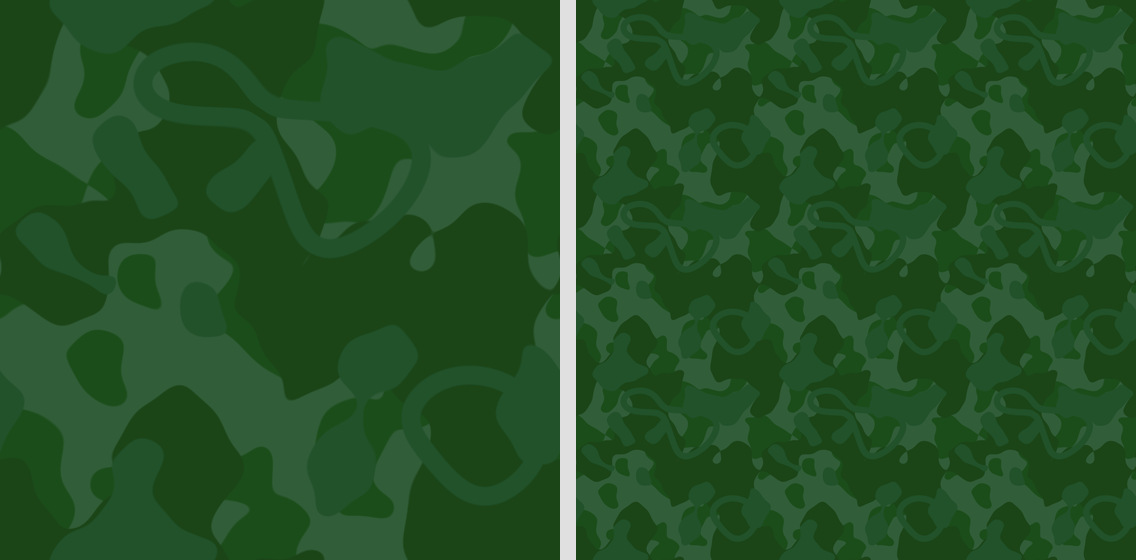
Left, the tile; right, the same tile 3 across and 3 down.
Reproduce this pattern procedurally as a WebGL 1 fragment shader.

```glsl
precision highp float;
// Tiling woodland camouflage: layered green patches crossed by looping ribbons.

uniform vec2 u_resolution;

const vec3 DARK_GREEN  = vec3(0.105, 0.270, 0.092);
const vec3 GRASS_GREEN = vec3(0.105, 0.302, 0.100);
const vec3 TEAL_GREEN  = vec3(0.130, 0.320, 0.165);
const vec3 PALE_GREEN  = vec3(0.193, 0.365, 0.222);

// Levels in standard deviations of a field: higher means less area.
const float PALE_LEVEL   = -0.26;
const float DARK_LEVEL   = -0.03;
const float TEAL_LEVEL   = 0.86;
const float RIBBON_LEVEL = 1.15;

const float RIBBON_HALF_WIDTH = 0.017;
const float EDGE_SOFTNESS = 0.0021;
const float WOBBLE = 0.009;
const float MIN_SLOPE = 2.5;
const float TAU = 6.2831853;
const int WAVES = 16;

float hash(float n) {
  return fract(sin(n * 12.9898 + 4.137) * 43758.5453);
}

// Sum of waves with whole-number frequencies, scaled to unit variance.
// Returns the value in x and its gradient in yz.
vec3 waveField(vec2 p, float seed, float lowFreq, float highFreq) {
  vec3 sum = vec3(0.0);
  float power = 0.0;
  for (int i = 0; i < WAVES; i++) {
    float n = float(i);
    float key = seed * 37.0 + n;
    float angle = 0.5 * TAU * (n + hash(key)) / float(WAVES);
    float freq = mix(lowFreq, highFreq, fract(n * 0.618034 + hash(seed)));
    vec2 wave = floor(freq * vec2(cos(angle), sin(angle)) + 0.5);
    float amp = 1.0 / freq;
    float phase = TAU * (dot(wave, p) + hash(key + 0.5));
    sum += amp * vec3(cos(phase), -TAU * wave * sin(phase));
    power += 0.5 * amp * amp;
  }
  return sum / sqrt(power);
}

// Approximate signed distance to a contour, positive inside the patch.
float contourDistance(vec3 field, float level) {
  return (field.x - level) / max(length(field.yz), MIN_SLOPE);
}

float cover(float dist) {
  return smoothstep(-EDGE_SOFTNESS, EDGE_SOFTNESS, dist);
}

// Small periodic displacement that makes the outlines uneven.
vec2 wobble(vec2 p) {
  vec2 slow = sin(TAU * (vec2(5.0 * p.y + 2.0 * p.x, 4.0 * p.x - 3.0 * p.y) + 0.17));
  vec2 fast = sin(TAU * (vec2(8.0 * p.y - 5.0 * p.x, 9.0 * p.x + 4.0 * p.y) + 0.63));
  return p + WOBBLE * (slow + 0.6 * fast);
}

void main() {
  vec2 uv = gl_FragCoord.xy / u_resolution;
  vec2 p = wobble(uv);

  // Patches, from the lowest layer up
  float pale = contourDistance(waveField(p, 3.0, 2.0, 7.5), PALE_LEVEL);
  float dark = contourDistance(waveField(p, 8.0, 1.3, 5.5), DARK_LEVEL);
  float teal = contourDistance(waveField(p, 14.0, 1.4, 6.0), TEAL_LEVEL);

  // Ribbons follow a contour of a broad, smooth field
  float loopLine = contourDistance(waveField(uv, 21.0, 1.2, 3.2), RIBBON_LEVEL);
  float ribbon = RIBBON_HALF_WIDTH - abs(loopLine);

  vec3 color = GRASS_GREEN;
  color = mix(color, PALE_GREEN, cover(pale));
  color = mix(color, DARK_GREEN, cover(dark));
  color = mix(color, TEAL_GREEN, cover(max(teal, ribbon)));
  gl_FragColor = vec4(color, 1.0);
}
```
